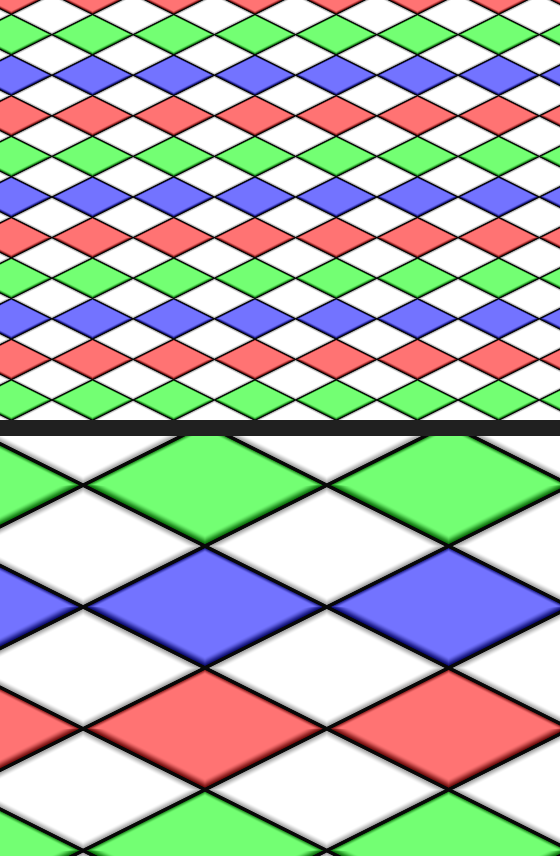
Top: the whole. Bottom: its middle third, enlarged.
This pattern is drawn by a WebGL 1 fragment shader. Its source:

```glsl
precision highp float;
// Rows of touching 2:1 rhombi on white, cycling green, red and blue upward.
// Each cell evaluates one rhombus distance, which drives the fill, the dark
// outline, a bevel inside the edge and a soft grey halo outside it.

uniform vec2 u_resolution;

// Lengths are fractions of the canvas height.
const vec2 CELL = vec2(0.1934, 0.09665);          // repeat width and row height
const vec2 FIRST_CENTER = vec2(0.0269, 0.0477);   // lower left rhombus
const float LINE_HALF_WIDTH = 0.0014;
const float HALO_WIDTH = 0.0068;
const float BEVEL_UPPER = 0.0045;
const float BEVEL_LOWER = 0.0080;
const float HALO_STRENGTH = 0.42;
const float PALE = 0.45;                          // weak channels of a fill
const float DEEP = 0.38;                          // strong channel of a bevel
const vec3 LINE_COLOR = vec3(0.03);

// Signed distance to a rhombus with the given half diagonals.
float rhombusDistance(vec2 p, vec2 halfSize) {
  vec2 q = abs(p) / halfSize;
  return (q.x + q.y - 1.0) * halfSize.x * halfSize.y / length(halfSize);
}

// Pure hue of a row: green, red, blue, then again.
vec3 rowHue(float row) {
  float k = mod(row + 0.5, 3.0);
  if (k < 1.0) return vec3(0.0, 1.0, 0.0);
  if (k < 2.0) return vec3(1.0, 0.0, 0.0);
  return vec3(0.0, 0.0, 1.0);
}

void main() {
  vec2 p = gl_FragCoord.xy / u_resolution.y;
  float pixel = 1.0 / u_resolution.y;

  // Cell index and position about the cell center
  vec2 grid = (p - FIRST_CENTER) / CELL + 0.5;
  vec2 local = (fract(grid) - 0.5) * CELL;
  float d = rhombusDistance(local, 0.5 * CELL);

  // Fill, with a bevel that is wider along the lower edges
  vec3 hue = rowHue(floor(grid.y));
  float lower = 1.0 - smoothstep(-pixel, pixel, local.y);
  float bevelWidth = mix(BEVEL_UPPER, BEVEL_LOWER, lower);
  float bevel = 1.0 - smoothstep(0.0, bevelWidth, -d);
  vec3 fill = mix(mix(vec3(PALE), vec3(1.0), hue), hue * DEEP, bevel);

  // White ground, greyed by the halo
  float halo = 1.0 - smoothstep(0.0, HALO_WIDTH, d);
  vec3 ground = vec3(1.0 - HALO_STRENGTH * halo);

  // Join both sides under the outline
  vec3 color = mix(fill, ground, smoothstep(-0.5 * pixel, 0.5 * pixel, d));
  float line = 1.0 - smoothstep(-0.5 * pixel, 0.5 * pixel, abs(d) - LINE_HALF_WIDTH);
  gl_FragColor = vec4(mix(color, LINE_COLOR, line), 1.0);
}
```
